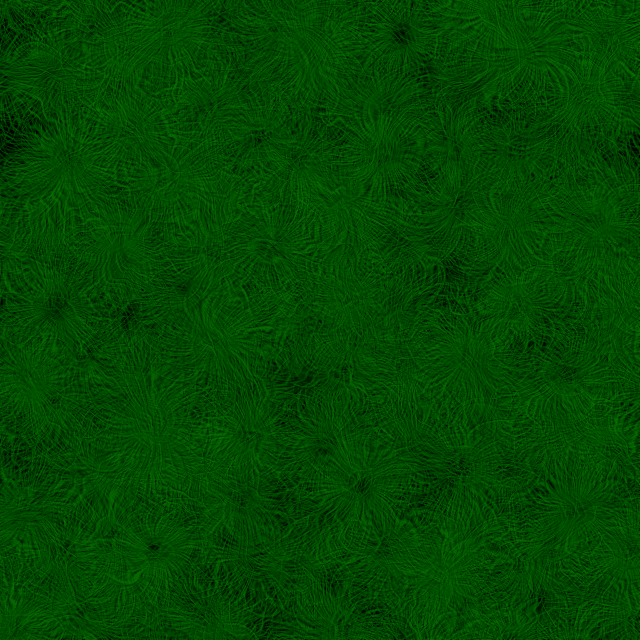
Write a WebGL 2 fragment shader that draws this texture.

```glsl
#version 300 es
precision highp float;

uniform vec2 u_resolution;
out vec4 fragColor;

const float TAU = 6.2831853;
const float TUFT_GRID = 7.0;        // tuft cells across the canvas
const int CARPETS = 7;              // overlapping carpets of tufts
const int FANS = 2;                 // fans of blades in each tuft
const float BLADES = 52.0;          // blades in each fan
const float BLADE_HALF_WIDTH = 0.0012;
const float BLADE_ALPHA = 0.48;
const float SHADOW_ALPHA = 0.19;
const float MAX_BEND = 0.95;
const float BARE_CHANCE = 0.09;     // share of cells without a tuft
const float SOIL_GREEN = 0.02;
const float DARK_GREEN = 0.295;
const float LIGHT_GREEN = 0.475;

// Integer hash giving three values in 0..1
vec3 hash3(ivec3 seed) {
    uvec3 v = uvec3(seed) * 1664525u + 1013904223u;
    v.x += v.y * v.z; v.y += v.z * v.x; v.z += v.x * v.y;
    v ^= v >> 16u;
    v.x += v.y * v.z; v.y += v.z * v.x; v.z += v.x * v.y;
    return vec3(v >> 8u) / 16777216.0;
}

// Soft-edged stroke coverage at a distance from its centre line
float stroke(float dist, float halfWidth, float pixel) {
    float soft = 0.8 * pixel;
    return 1.0 - smoothstep(halfWidth - soft, halfWidth + soft, abs(dist));
}

// Lays one fan of curved translucent blades over the current green level
float layFan(float green, vec2 polar, float t, ivec3 seed, float tuftShade, float pixel) {
    vec3 fan = hash3(seed + ivec3(0, 0, 99));
    float angle = polar.y + fan.x * TAU;
    angle += (fan.y * 2.0 - 1.0) * MAX_BEND * t * t;
    angle += 0.3 * t * sin(3.0 * polar.y + fan.z * TAU);
    angle += 0.05 * sin(9.0 * t + 5.0 * polar.y + fan.x * TAU);
    angle += 0.02 * sin(21.0 * t + 11.0 * polar.y + fan.y * TAU);

    // One blade per angular sector
    float sector = angle / TAU * BLADES;
    int index = int(mod(floor(sector), BLADES));
    vec3 blade = hash3(seed + ivec3(0, 0, index));
    float offset = fract(sector) - mix(0.25, 0.65, blade.x);
    float dist = offset * TAU / BLADES * polar.x;

    float reach = mix(0.4, 1.0, blade.y);
    float presence = 1.0 - smoothstep(reach - 0.15, reach, t);
    presence *= smoothstep(0.04, 0.32, t);

    // A thin shadow falls along one side of the blade
    float halfWidth = BLADE_HALF_WIDTH * mix(1.1, 0.8, t);
    float shadow = stroke(dist - 2.2 * halfWidth, halfWidth, pixel);
    green *= 1.0 - SHADOW_ALPHA * presence * shadow;

    // Roots are shaded, tips catch the light
    float shade = mix(DARK_GREEN, LIGHT_GREEN, blade.z) * tuftShade;
    shade *= mix(0.85, 1.03, smoothstep(0.1, 0.5, t));
    float body = stroke(dist, halfWidth, pixel);
    return mix(green, shade, body * presence * BLADE_ALPHA);
}

void main() {
    float size = min(u_resolution.x, u_resolution.y);
    vec2 uv = gl_FragCoord.xy / size;
    float pixel = 1.0 / size;
    float green = SOIL_GREEN;

    for (int carpet = 0; carpet < CARPETS; carpet++) {
        vec2 shift = vec2(0.37, 0.61) * float(carpet);
        vec2 gridPos = uv * TUFT_GRID + shift;
        ivec2 home = ivec2(floor(gridPos));

        for (int y = -1; y <= 1; y++) {
            for (int x = -1; x <= 1; x++) {
                ivec2 cell = home + ivec2(x, y);
                ivec3 seed = ivec3(cell, carpet * 1000);
                vec3 tuft = hash3(seed);
                vec3 look = hash3(seed + ivec3(0, 0, 900));
                vec2 delta = gridPos - vec2(cell) - tuft.xy;
                float radius = mix(0.75, 1.0, tuft.z);
                float t = length(delta) / radius;
                if (t >= 1.0 || look.x < BARE_CHANCE) continue;

                vec2 polar = vec2(length(delta) / TUFT_GRID, atan(delta.y, delta.x + 1e-6));
                float tuftShade = mix(0.95, 1.05, look.y);
                for (int fan = 0; fan < FANS; fan++) {
                    ivec3 fanSeed = seed + ivec3(0, 0, 100 * (fan + 1));
                    green = layFan(green, polar, t, fanSeed, tuftShade, pixel);
                }
            }
        }
    }

    // Lightest blades turn very slightly warm
    float warmth = 0.025 * smoothstep(0.3, 0.4, green);
    fragColor = vec4(warmth, green, 0.0, 1.0);
}
```
